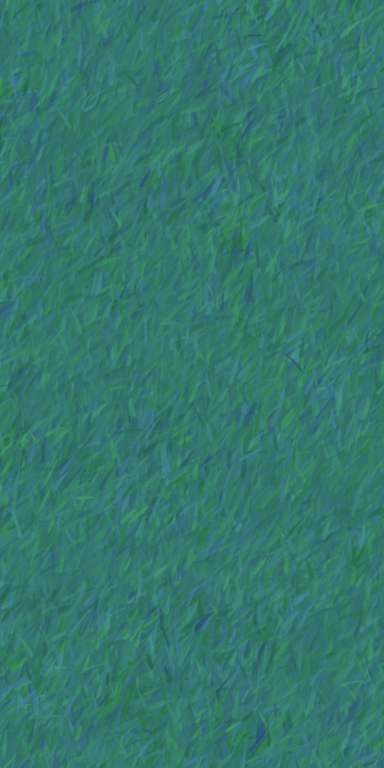
Give the GLSL for this texture, as a WebGL 2 fragment shader.

```glsl
#version 300 es
precision highp float;
// A meadow of soft, curved grass blades in teal, green and blue.
// Jittered grids of tapered strokes are painted over each other, layer by
// layer; layered sines gather the tints into calm and lively patches.

uniform vec2 u_resolution;
out vec4 fragColor;

const int LAYERS = 16;
const float CELL = 0.052;                        // in canvas widths
const vec3 TEAL = vec3(0.210, 0.475, 0.432);
const vec3 GREEN_SHIFT = vec3(-0.006, 0.038, -0.095);
const vec3 LIGHT_SHIFT = vec3(0.042, 0.072, 0.058);

vec4 hash4(vec3 p) {
    vec4 q = fract(p.xyzx * vec4(0.1031, 0.1030, 0.0973, 0.1099));
    q += dot(q, q.wzxy + 33.33);
    return fract((q.xxyz + q.yzzw) * q.zywx);
}

mat2 rotation(float angle) {
    float c = cos(angle), s = sin(angle);
    return mat2(c, -s, s, c);
}

// Smooth irregular patches, about -1 to 1
float patches(vec2 p, float seed) {
    float sum = 0.0, gain = 0.5;
    for (int i = 0; i < 3; i++) {
        p = rotation(1.1) * p + seed;
        sum += gain * sin(p.x + 1.3 * sin(p.y * 0.8)) * cos(p.y + sin(p.x * 0.7));
        p *= 1.9;
        gain *= 0.7;
    }
    return sum;
}

// Coverage of a bent, tapered blade in x; signed side across it in y
vec2 blade(vec2 p, float len, float halfWidth, float bend, float soft) {
    float t = p.y / len + 0.5;
    float u = clamp(t, 0.0, 1.0);
    float across = p.x - bend * len * (u * u - 0.33);
    float width = halfWidth * sqrt(u) * (1.0 - u) * 2.6;
    float body = 1.0 - smoothstep(-soft, soft, abs(across) - width);
    float ends = smoothstep(0.0, 0.12, t) * (1.0 - smoothstep(0.88, 1.0, t));
    return vec2(body * ends, clamp(across / halfWidth, -1.0, 1.0));
}

// Blade tint from two random values and its place in the meadow
vec3 bladeColor(vec2 center, vec2 rnd) {
    vec2 v = rnd * 2.0 - 1.0;
    v = mix(v, v * abs(v) * 1.6, 0.6);           // few strong tints
    float contrast = 1.0 + 0.45 * patches(center * 9.0, 2.7);
    float hue = v.x * contrast + 0.28 * patches(center * 14.0, 5.1);
    float light = v.y * contrast + 0.28 * patches(center * 12.0, 8.3);
    return TEAL + GREEN_SHIFT * hue + LIGHT_SHIFT * light;
}

// Paint one jittered grid of blades over the color below
vec3 paintLayer(vec3 color, vec2 p, float layer, float soft) {
    vec2 grid = p / CELL + hash4(vec3(layer, 7.0, 3.0)).xy * 10.0;
    vec2 home = floor(grid);
    for (int y = -1; y <= 1; y++) {
        for (int x = -1; x <= 1; x++) {
            vec2 id = home + vec2(x, y);
            vec4 a = hash4(vec3(id + 40.0, layer * 3.7));
            vec4 b = hash4(vec3(id + 90.0, layer * 5.3 + 11.0));
            vec2 offset = (grid - id - a.xy) * CELL;
            float lean = 0.38 + (a.z + a.w - 1.0) * 1.0;
            float len = mix(0.045, 0.088, b.x);
            float halfWidth = mix(0.0035, 0.0075, b.y * b.y);
            float bend = (fract(a.w * 17.0) - 0.4) * 0.6;
            vec2 stroke = blade(rotation(-lean) * offset, len, halfWidth, bend, soft);
            vec3 tint = bladeColor(p - offset, b.zw) + LIGHT_SHIFT * 0.22 * stroke.y;
            float opacity = mix(0.35, 0.85, fract(b.x * 23.0));
            color = mix(color, tint, stroke.x * opacity);
        }
    }
    return color;
}

void main() {
    vec2 p = gl_FragCoord.xy / u_resolution.x;
    float soft = max(0.003, 0.8 / u_resolution.x);
    vec3 color = TEAL - LIGHT_SHIFT * 0.3;
    for (int i = 0; i < LAYERS; i++) {
        color = paintLayer(color, p, float(i), soft);
    }
    fragColor = vec4(color, 1.0);
}
```
